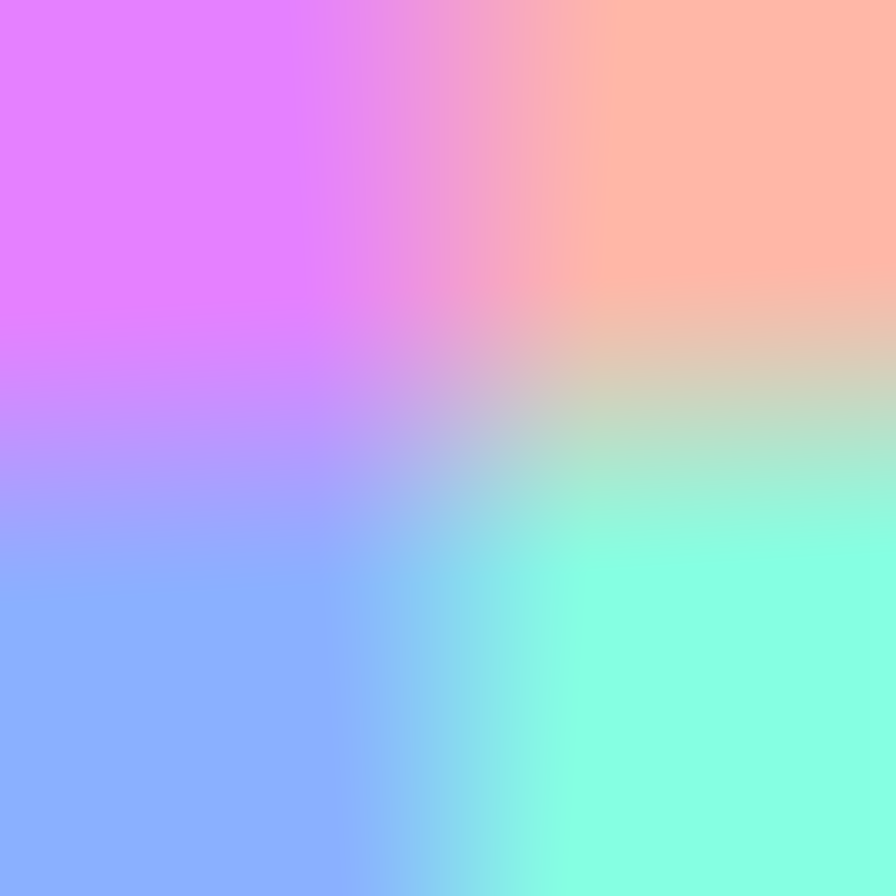
A Shadertoy shader for this background:

```glsl
// Four pastel fields, one per corner, melting into each other.
// Two soft ramps, one across and one up, drive a bilinear colour blend;
// the upright seam widens toward the top and the level seam tilts slightly.

const vec3 ORCHID = vec3(0.898, 0.502, 1.000);
const vec3 PEACH  = vec3(1.000, 0.718, 0.655);
const vec3 BLUE   = vec3(0.541, 0.690, 1.000);
const vec3 MINT   = vec3(0.522, 1.000, 0.886);

// Ramp from 0 to 1 around a centre, halfway between linear and smooth.
float softRamp(float position, float centre, float halfWidth) {
    float t = clamp((position - centre) / (2.0 * halfWidth) + 0.5, 0.0, 1.0);
    return mix(t, smoothstep(0.0, 1.0, t), 0.5);
}

// Blend four corner colours by a pair of weights.
vec3 cornerBlend(vec3 lowLeft, vec3 lowRight, vec3 topLeft, vec3 topRight, vec2 weight) {
    vec3 low = mix(lowLeft, lowRight, weight.x);
    vec3 top = mix(topLeft, topRight, weight.x);
    return mix(low, top, weight.y);
}

void mainImage(out vec4 fragColor, in vec2 fragCoord) {
    vec2 uv = fragCoord / iResolution.xy;

    // Upright seam: narrow at the bottom, wide at the top.
    float across = softRamp(uv.x, 0.507, mix(0.128, 0.190, uv.y));

    // Level seam: rises gently to the right.
    float upward = softRamp(uv.y, mix(0.488, 0.545, uv.x), 0.165);

    vec3 colour = cornerBlend(BLUE, MINT, ORCHID, PEACH, vec2(across, upward));
    fragColor = vec4(colour, 1.0);
}
```
